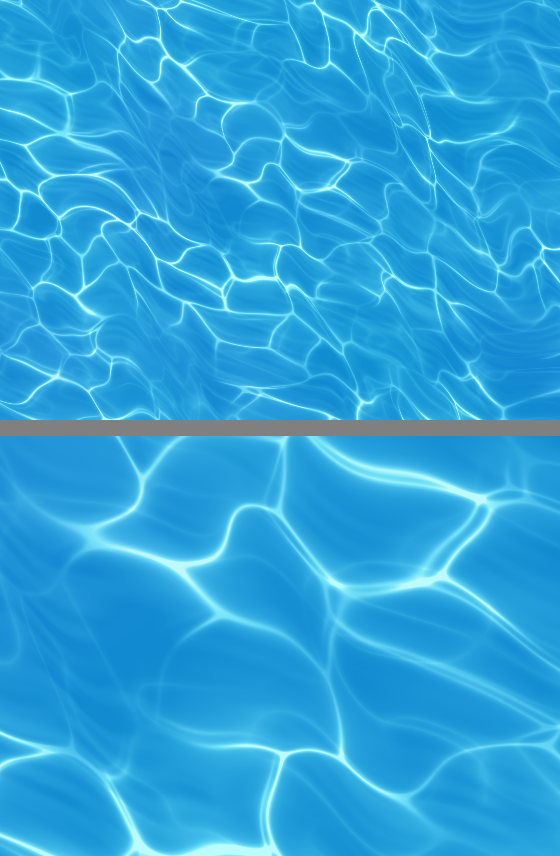
Top, the full canvas; bottom, a detail of the centre.
A Shadertoy shader for this texture:

```glsl
// Sunlit pool water: a web of bright caustic lines over soft blue.
// Two slightly shifted cellular webs, bent by layered sines, part and rejoin
// as ribbons; noise fades the lines and adds wisps and fine streaks.

#define SLANT 0.56        // downward tilt of the long direction, radians
#define CELLS 12.5        // cells per canvas height, across the slant
#define STRETCH 1.65      // cell length over cell width
#define BEND 0.34         // waviness of the lines
#define RIBBON 0.40       // how far the two webs part
#define LINE_WIDTH 0.031  // half width of a line, in cells
#define JOINT 32.0        // sharpness of the junctions
#define LINE_LIGHT 3.9
#define GLOW_LIGHT 0.95
#define WISP_LIGHT 1.25
#define STREAK_LIGHT 0.85

vec2 hash2(vec2 p) {
    vec2 k = vec2(dot(p, vec2(127.1, 311.7)), dot(p, vec2(269.5, 183.3)));
    return fract(sin(k) * 43758.5);
}

float noise(vec2 p) {
    vec2 i = floor(p), f = fract(p);
    f = f * f * f * (f * (f * 6.0 - 15.0) + 10.0);
    vec2 e = vec2(1.0, 0.0);
    return mix(mix(hash2(i).x, hash2(i + e.xy).x, f.x),
               mix(hash2(i + e.yx).x, hash2(i + e.xx).x, f.x), f.y);
}

// Layered sines that curve the straight cell walls
vec2 bend(vec2 q) {
    float freq = 1.1;
    for (int i = 0; i < 4; i++) {
        vec2 phase = vec2(1.3, 4.1) * float(i);
        q += BEND / freq * sin(freq * (q.yx + 0.5 * q) + phase);
        freq *= 1.73;
    }
    return q;
}

// Distance to the cell walls, blended so that junctions swell
float webDistance(vec2 q) {
    vec2 cell = floor(q), nearCell = cell, toNear = vec2(9.0);
    for (int y = -1; y <= 1; y++)
    for (int x = -1; x <= 1; x++) {
        vec2 c = cell + vec2(x, y);
        vec2 r = c + hash2(c) - q;
        if (dot(r, r) < dot(toNear, toNear)) { toNear = r; nearCell = c; }
    }
    float sum = 0.0;
    for (int y = -2; y <= 2; y++)
    for (int x = -2; x <= 2; x++) {
        if (x == 0 && y == 0) continue;
        vec2 c = nearCell + vec2(x, y);
        vec2 r = c + hash2(c) - q;
        vec2 normal = normalize(r - toNear);
        float d = dot(0.5 * (r + toNear), normal);
        d *= 1.6 - 0.6 * abs(normal.y);   // walls across the slant are thinner
        sum += exp(-JOINT * d);
    }
    return max(-log(max(sum, 1e-9)) / JOINT, 0.0);
}

float lineLight(float d, float width) {
    return width * width / (width * width + d * d);
}

// Thin bright crests of a noise field
float ridge(vec2 p) {
    return pow(1.0 - abs(2.0 * noise(p) - 1.0), 7.0);
}

vec3 waterColor(float light) {
    vec3 c = mix(vec3(0.09, 0.565, 0.83), vec3(0.17, 0.65, 0.87), clamp(light, -0.25, 1.0));
    c = mix(c, vec3(0.25, 0.72, 0.91), clamp(light - 1.0, 0.0, 1.0));
    c = mix(c, vec3(0.36, 0.81, 0.95), clamp(light - 2.0, 0.0, 1.0));
    c = mix(c, vec3(0.47, 0.90, 0.97), clamp(light - 3.0, 0.0, 1.0));
    return mix(c, vec3(0.74, 0.98, 0.985), clamp(light - 4.0, 0.0, 1.0));
}

void mainImage(out vec4 fragColor, in vec2 fragCoord) {
    vec2 p = fragCoord / iResolution.y;
    vec2 dir = vec2(cos(SLANT), -sin(SLANT));
    vec2 q = CELLS * vec2(dot(p, dir) / STRETCH, dot(p, vec2(-dir.y, dir.x))) + 20.0;
    vec2 bent = bend(q);

    // Twin webs, each fading in and out along its lines
    vec2 drift = RIBBON * (vec2(noise(q * 0.9 + 7.0), noise(q * 0.9 + 31.0)) - 0.5);
    float webA = webDistance(bent);
    float webB = webDistance(bent + drift);
    float fadeA = smoothstep(0.3, 0.85, noise(q * 0.7 + 3.0));
    float fadeB = smoothstep(0.35, 0.9, noise(q * 0.85 + 53.0));
    float width = LINE_WIDTH * (0.55 + 0.9 * noise(q * 1.6 + 11.0));
    float lines = lineLight(webA, width) * (0.1 + 0.9 * fadeA)
                + lineLight(webB, width * 0.8) * 0.65 * fadeB;
    float glow = exp(-8.0 * min(webA, webB)) * (0.15 + 0.85 * max(fadeA, 0.7 * fadeB));

    // Soft patches, wisps and fine streaks between the lines
    float patches = 0.4 * noise(q * 0.7 + 5.0) + 0.6 * noise(bent * 1.7 + 17.0);
    float wisps = ridge(bent * vec2(0.9, 1.7) + 41.0) * noise(q * 1.1 + 23.0)
                + 0.7 * ridge(bent.yx * vec2(2.6, 1.4) + 71.0) * noise(q * 1.3 + 61.0);
    float streaks = (noise(bent * vec2(1.8, 10.0) + 13.0) - 0.5) * noise(q + 83.0);

    float light = 1.3 * (patches - 0.43) + LINE_LIGHT * lines + GLOW_LIGHT * glow
                + WISP_LIGHT * wisps + STREAK_LIGHT * streaks;
    vec3 color = waterColor(light);
    color += vec3(0.012, -0.015, 0.003) * (2.0 * noise(q * 0.4 + 91.0) - 1.0);
    fragColor = vec4(color, 1.0);
}
```
